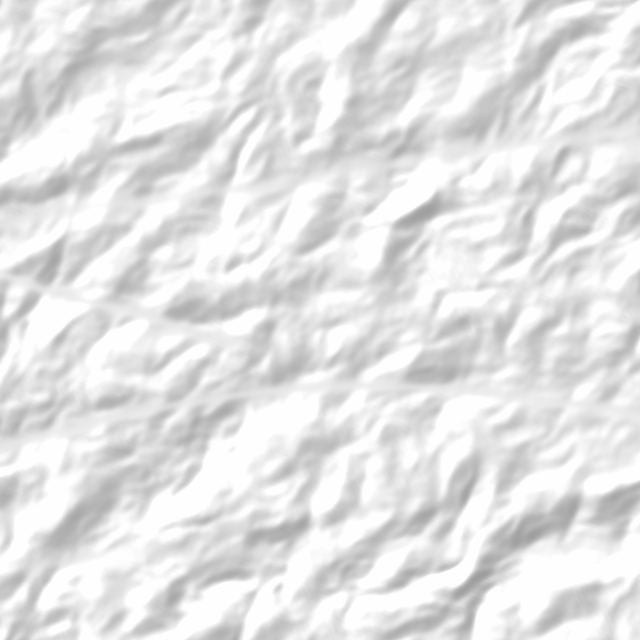
This texture map is drawn by a three.js fragment shader. Its source:

```glsl
// Shaded relief of eroded hills in pale greys, lit from the upper left.
// Stretched, folded noise octaves form a height field; its slope along the
// light gives the tone, and a few calm valleys cross the slopes.
varying vec2 vUv;

const float PI = 3.14159265;
const vec2 LIGHT = vec2(-0.72, 0.69);
const float MID_TONE = 0.901;
const float CONTRAST = 0.132;

float hash(vec2 cell) {
  return fract(sin(dot(cell, vec2(127.1, 311.7))) * 43758.5453);
}

// Dot product of a random unit gradient with the offset from its corner
float corner(vec2 cell, vec2 offset) {
  float angle = 2.0 * PI * hash(cell);
  return dot(vec2(cos(angle), sin(angle)), offset);
}

float gradientNoise(vec2 p) {
  vec2 cell = floor(p);
  vec2 f = p - cell;
  vec2 s = f * f * f * (f * (f * 6.0 - 15.0) + 10.0);
  vec2 e = vec2(1.0, 0.0);
  float low = mix(corner(cell, f), corner(cell + e.xy, f - e.xy), s.x);
  float high = mix(corner(cell + e.yx, f - e.yx), corner(cell + e.xx, f - e.xx), s.x);
  return mix(low, high, s.y);
}

vec2 rotate(vec2 p, float angle) {
  float c = cos(angle), s = sin(angle);
  return vec2(c * p.x + s * p.y, c * p.y - s * p.x);
}

vec2 warp(vec2 p, float frequency, float amount) {
  vec2 q = p * frequency;
  return p + amount * vec2(gradientNoise(q + 3.7), gradientNoise(q + 41.3));
}

// Folded octaves, alternately creased into ridges and gullies
float terrain(vec2 p) {
  p = warp(warp(p, 5.0, 0.03), 17.0, 0.005);
  float height = 0.0;
  float frequency = 7.0;
  float fold = -1.0;
  for (int i = 0; i < 4; i++) {
    float octave = float(i);
    float angle = 0.6 + 0.25 * sin(2.4 * octave);
    float stretch = mix(1.9, 0.9, octave / 3.0);
    vec2 q = rotate(p, angle) * frequency * vec2(1.0 / stretch, 1.0);
    float n = gradientNoise(q + 17.3 * octave + 5.1) + 0.06;
    float weight = 1.05 * exp(-0.21 * (octave - 0.5) * (octave - 0.5));
    height += fold * weight * sqrt(n * n + 0.003) / frequency;
    fold = -fold;
    frequency *= 2.0;
  }
  return height;
}

// Positive where the ground faces the light
float litSlope(vec2 p, float reach) {
  vec2 stepToLight = LIGHT * reach;
  return (terrain(p - stepToLight) - terrain(p + stepToLight)) / (2.0 * reach);
}

// Slope averaged across the light direction, for soft creases
float softSlope(vec2 p, float reach) {
  vec2 aside = vec2(-LIGHT.y, LIGHT.x) * reach * 0.7;
  return 0.5 * (litSlope(p - aside, reach) + litSlope(p + aside, reach));
}

// Signed height above a gently bent valley line
float valleyOffset(vec2 p, float start, float rise, float bend) {
  float wobble = 0.012 * gradientNoise(vec2(p.x * 7.0, start * 50.0));
  return p.y - start - rise * p.x - bend * sin(PI * p.x) - wobble;
}

// Calms the slope on the valley floor and tilts both banks towards it
float carveValley(float slope, float offset, float depth) {
  float floorBand = exp(-pow(abs(offset) / 0.012, 2.0));
  float bank = offset / 0.05;
  float tilt = -0.9 * bank * exp(-bank * bank);
  return mix(slope, 0.1, 0.85 * depth * floorBand) + depth * tilt;
}

// Unclipped highlights, with shadows easing towards a mid grey
float shade(float slope) {
  float shadow = min(slope, 0.0);
  float eased = shadow / sqrt(1.0 + 0.13 * shadow * shadow);
  return MID_TONE + CONTRAST * (max(slope, 0.0) + eased);
}

void main() {
  vec2 p = vUv;
  float roughness = 1.08 + 0.5 * gradientNoise(p * 3.5 + 8.2) - 0.25 * (p.y - 0.5);
  float slope = softSlope(p, 0.0052) * roughness;

  // Main valleys, the first fading out where it joins the second
  float joining = 1.0 - smoothstep(0.3, 0.5, p.x);
  slope = carveValley(slope, valleyOffset(p, 0.57, -0.29, 0.0), joining);
  slope = carveValley(slope, valleyOffset(p, 0.30, 0.05, 0.07), 1.0);
  slope = carveValley(slope, valleyOffset(p, 0.65, 0.15, 0.0), 0.8);
  slope = carveValley(slope, valleyOffset(p, 0.12, 0.02, 0.01), 0.6);

  float tone = clamp(shade(slope), 0.0, 0.996);
  gl_FragColor = vec4(vec3(tone), 1.0);
}
```
